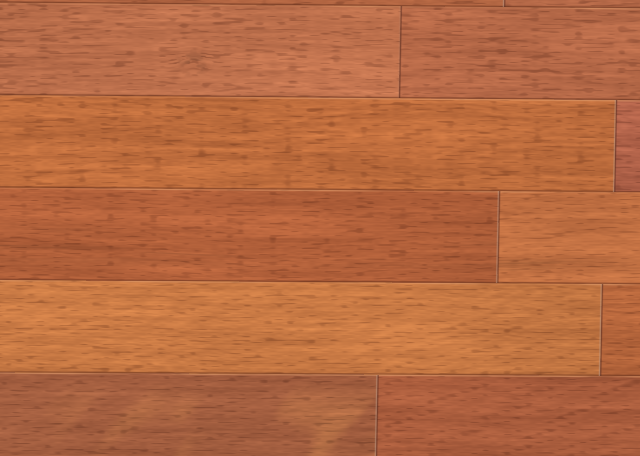
Give the GLSL for this texture, as a Shadertoy shader.

```glsl
// Reddish-brown hardwood floor: five long rows of planks and a sliver of a sixth,
// each row cut once by a butt joint. Every plank has its own tint and offset grain,
// built from stretched value noise, contour rings, short pores and silky ripples.

float hash(vec2 p) {
    return fract(sin(dot(p, vec2(127.1, 311.7))) * 43758.5453);
}

float noise(vec2 p) {
    vec2 i = floor(p), f = fract(p);
    f = f * f * (3.0 - 2.0 * f);
    return mix(mix(hash(i), hash(i + vec2(1, 0)), f.x),
               mix(hash(i + vec2(0, 1)), hash(i + vec2(1, 1)), f.x), f.y);
}

float fbm(vec2 p) {
    float sum = 0.0, amp = 0.5;
    for (int i = 0; i < 4; i++) {
        sum += amp * noise(p);
        p = p * 2.03 + 17.3;
        amp *= 0.5;
    }
    return sum;
}

// Antialiased thin line from a signed distance
float line(float d, float halfWidth) {
    float px = 1.0 / iResolution.y;
    return 1.0 - smoothstep(halfWidth - px, halfWidth + px, abs(d));
}

// Joint position and plank tints per row, from the top sliver down
const float joints[6] = float[6](1.110, 0.879, 1.352, 1.095, 1.321, 0.828);
const vec3 leftTint[6] = vec3[6](
    vec3(0.70, 0.40, 0.26), vec3(0.74, 0.44, 0.30), vec3(0.75, 0.43, 0.24),
    vec3(0.70, 0.38, 0.23), vec3(0.79, 0.48, 0.27), vec3(0.64, 0.37, 0.25));
const vec3 rightTint[6] = vec3[6](
    vec3(0.71, 0.41, 0.28), vec3(0.71, 0.41, 0.28), vec3(0.70, 0.39, 0.29),
    vec3(0.76, 0.44, 0.26), vec3(0.73, 0.41, 0.24), vec3(0.69, 0.38, 0.25));
// Strength of the contour rings in the left planks
const float figure[6] = float[6](0.3, 0.5, 1.0, 0.3, 0.7, 0.6);

void mainImage(out vec4 fragColor, in vec2 fragCoord) {
    vec2 p = fragCoord / iResolution.y;
    p.x *= 1.4066 * iResolution.y / iResolution.x;
    float down = 1.0 - p.y;

    // Rows lean slightly, less so toward the bottom
    float rowPos = (down - 0.0055 - (0.009 - 0.004 * down) * p.x) / 0.2028;
    float row = floor(rowPos);
    float across = rowPos - row;
    int k = clamp(int(row) + 1, 0, 5);
    float jointDist = p.x - joints[k] + 0.004 * (across - 0.5);
    bool right = jointDist > 0.0;
    vec3 wood = right ? rightTint[k] : leftTint[k];
    float rings = right ? 0.6 : figure[k];

    // Plank-local grain space, bent around a small knot in the upper left plank
    vec2 g = vec2(p.x, across * 0.2028);
    vec2 knot = (vec2(p.x, down) - vec2(0.425, 0.137)) / vec2(0.03, 0.02);
    float knotMask = k == 1 ? exp(-dot(knot, knot)) : 0.0;
    g.y += 0.012 * knotMask;
    g += vec2(row * 3.7 + (right ? 11.3 : 0.0), row * 5.1);
    g.y += 0.014 * (noise(g * vec2(3.0, 8.0)) - 0.5);

    // Broad tone, contour rings, fine streaks and pores
    float broad = fbm(g * vec2(1.5, 22.0)) - 0.47;
    float field = noise(g * vec2(2.4, 13.0)) + 0.25 * noise(g * vec2(7.0, 38.0));
    float contour = sin(field * 38.0 + 3.0 * noise(g * vec2(20.0, 90.0)));
    float streak = fbm(g * vec2(5.0, 120.0)) - 0.47;
    float fiber = noise(g * vec2(70.0, 330.0)) - 0.5;
    float pore = smoothstep(0.62, 0.9, noise(g * vec2(42.0, 240.0) + 9.0));
    float tone = 1.0 + 0.18 * broad + 0.026 * rings * contour + 0.20 * streak
               + 0.075 * fiber - 0.13 * pore;
    wood *= mix(vec3(1.0), vec3(tone, pow(tone, 1.25), pow(tone, 1.35)), 0.95);

    // Dark heart streaks through the middle row
    float band = exp(-pow((across - (right ? 0.85 : 0.6)) / 0.17, 2.0));
    if (k == 3) {
        float heart = smoothstep(0.42, 0.72, fbm(g * vec2(2.0, 60.0) + 4.0));
        wood *= 1.0 - 0.22 * band * heart;
    }

    // Silky diagonal ripples in the lower left plank
    if (k == 5 && !right) {
        float slant = p.x - 0.9 * p.y + 0.06 * noise(p * 9.0);
        float silk = smoothstep(0.38, 0.8, noise(vec2(slant * 17.0, p.y * 7.0)));
        silk *= smoothstep(0.05, 0.65, across + 0.3 * (noise(p * 6.0) - 0.5));
        wood = mix(wood, vec3(0.79, 0.50, 0.30) * tone, 0.65 * silk);
    }
    wood *= 1.0 - 0.18 * knotMask * smoothstep(0.3, 0.7, noise(knot * 2.5));

    // Soft uneven light, warmer and brighter at the left
    wood *= 1.025 - 0.035 * p.x / 1.4066 + 0.05 * (noise(p * 2.5) - 0.5);

    // Long seams: dark gap with a worn pale bevel beneath
    float seamDist = (rowPos - floor(rowPos + 0.5)) * 0.2028;
    float worn = smoothstep(0.2, 0.7, noise(vec2(p.x * 9.0, floor(rowPos + 0.5) * 7.0)));
    wood = mix(wood, vec3(0.40, 0.19, 0.11), 0.65 * line(seamDist + 0.0012, 0.0014));
    wood = mix(wood, vec3(0.88, 0.61, 0.42), (0.25 + 0.5 * worn) * line(seamDist - 0.0016, 0.0011));

    // Butt joints: dark gap with a greyish glint
    wood = mix(wood, vec3(0.36, 0.18, 0.13), 0.7 * line(jointDist - 0.001, 0.0014));
    float glint = k == 1 ? 0.15 : 0.6;
    wood = mix(wood, vec3(0.75, 0.62, 0.54), glint * line(jointDist + 0.0016, 0.0011));

    fragColor = vec4(clamp(wood, 0.0, 1.0), 1.0);
}
```
